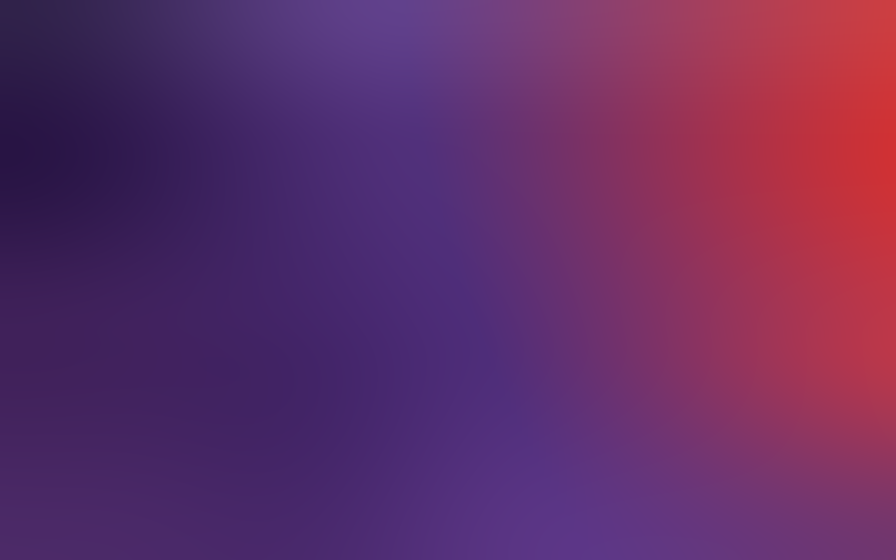
Write a Shadertoy shader that draws this background.

```glsl
// Soft gradient backdrop: dark indigo at left, a violet ridge, and a red glow at right.

vec3 rgb(float r, float g, float b) {
    return vec3(r, g, b) / 255.0;
}

// Smooth vertical ramp through four colours, from bottom to top.
vec3 verticalRamp(float y, vec3 bottom, vec3 lower, vec3 upper, vec3 top) {
    vec3 color = mix(bottom, lower, smoothstep(0.0, 0.40, y));
    color = mix(color, upper, smoothstep(0.40, 0.73, y));
    return mix(color, top, smoothstep(0.73, 1.0, y));
}

// Elliptical falloff, 1 at the centre.
float softSpot(vec2 p, vec2 center, vec2 radius) {
    vec2 d = (p - center) / radius;
    return exp(-dot(d, d));
}

// Horizontal position of the violet ridge at height y.
float ridgePosition(float y) {
    return 0.66 - 0.38 * y + 0.17 * y * y;
}

void mainImage(out vec4 fragColor, in vec2 fragCoord) {
    vec2 uv = fragCoord / iResolution.xy;

    // Colours along the left edge, the ridge and the right edge
    vec3 indigo = verticalRamp(uv.y, rgb(76.0, 42.0, 104.0), rgb(64.0, 33.0, 90.0),
                               rgb(40.0, 20.0, 68.0), rgb(48.0, 34.0, 74.0));
    vec3 violet = verticalRamp(uv.y, rgb(93.0, 55.0, 136.0), rgb(81.0, 47.0, 124.0),
                               rgb(82.0, 49.0, 124.0), rgb(97.0, 65.0, 140.0));
    vec3 red = verticalRamp(uv.y, rgb(112.0, 54.0, 110.0), rgb(190.0, 55.0, 72.0),
                            rgb(209.0, 49.0, 51.0), rgb(205.0, 62.0, 65.0));

    // Blend across the canvas on both sides of the curved ridge
    float ridge = ridgePosition(uv.y);
    float toViolet = smoothstep(0.0, ridge, uv.x);
    float across = clamp((uv.x - ridge) / (1.0 - ridge), 0.0, 1.0);
    float toRed = mix(across, smoothstep(0.0, 1.0, across), 0.3);
    vec3 color = mix(mix(indigo, violet, toViolet), red, toRed);

    // Shaded hollow left of the ridge
    vec3 hollowShade = vec3(0.050, 0.034, 0.054);
    color -= hollowShade * softSpot(uv, vec2(0.35, 0.15), vec2(0.18, 0.42));

    fragColor = vec4(color, 1.0);
}
```
